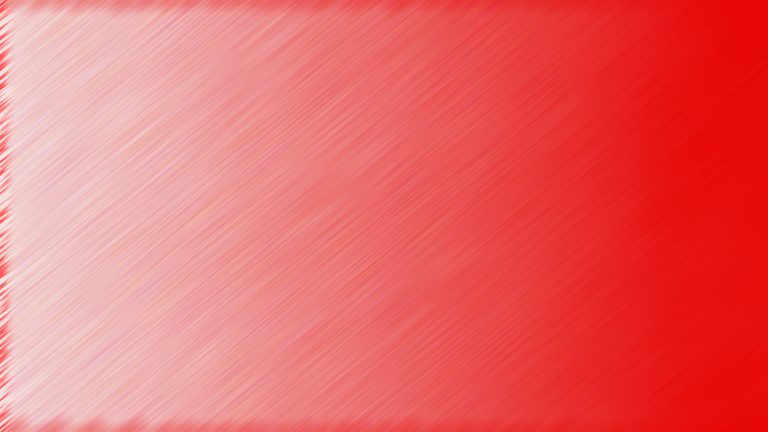
Reproduce this background procedurally as a WebGL 2 fragment shader.

```glsl
#version 300 es
precision highp float;

uniform vec2 u_resolution;
out vec4 outColor;

// Palette
const vec3 RED = vec3(0.90, 0.025, 0.025);
const vec3 PALE = vec3(0.945, 0.865, 0.865);
const vec3 WHITE = vec3(0.97, 0.91, 0.90);
const vec3 TINT = vec3(0.01, 0.035, -0.04);

// Brush strokes, in units of the canvas height
const float STROKE_ANGLE = 0.68;
const float COARSE_FREQ = 110.0;
const float FINE_FREQ = 205.0;
const float COARSE_GAIN = 0.04;
const float FINE_GAIN = 0.11;
const float CLOUD_GAIN = 0.035;

// Frayed borders
const float SIDE_WIDTH = 0.043;
const float SIDE_STRENGTH = 0.7;
const float TOOTH_FREQ = 115.0;
const float BAND_WIDTH = 0.042;
const float BAND_STRENGTH = 0.28;

vec2 hashGradient(vec2 cell) {
    vec3 h = fract(cell.xyx * vec3(0.1031, 0.1030, 0.0973));
    h += dot(h, h.yzx + 33.33);
    float angle = 6.28318 * fract((h.x + h.y) * h.z);
    return vec2(cos(angle), sin(angle));
}

float gradientNoise(vec2 p) {
    vec2 i = floor(p);
    vec2 f = p - i;
    vec2 u = f * f * f * (f * (f * 6.0 - 15.0) + 10.0);
    float a = dot(hashGradient(i), f);
    float b = dot(hashGradient(i + vec2(1, 0)), f - vec2(1, 0));
    float c = dot(hashGradient(i + vec2(0, 1)), f - vec2(0, 1));
    float d = dot(hashGradient(i + vec2(1, 1)), f - vec2(1, 1));
    return mix(mix(a, b, u.x), mix(c, d, u.x), u.y);
}

// Noise stretched along the stroke, faded out where it would alias
float strokeNoise(vec2 q, float stretch, float freq) {
    float fade = 1.0 - smoothstep(0.75, 1.5, freq / u_resolution.y);
    return fade * gradientNoise(q * vec2(freq / stretch, freq) + freq);
}

// Horizontal fade with a soft shoulder and a soft toe
float paleness(float x) {
    float v = 1.01 - 1.115 * x;
    v -= 0.35 * max(v - 0.8, 0.0);
    return 0.5 * (v + sqrt(v * v + 0.008));
}

void main() {
    vec2 p = gl_FragCoord.xy / u_resolution.y;
    float x = gl_FragCoord.x / u_resolution.x;

    // Coordinates along and across the strokes
    float c = cos(STROKE_ANGLE), s = sin(STROKE_ANGLE);
    vec2 q = vec2(c * p.x + s * p.y, c * p.y - s * p.x);
    float coarse = strokeNoise(q, 34.0, COARSE_FREQ);
    float fine = strokeNoise(q, 40.0, FINE_FREQ);
    float hue = strokeNoise(q + 7.0, 36.0, FINE_FREQ * 0.85);
    float cloud = gradientNoise(q * vec2(2.2, 4.0) + 3.0)
                + 0.5 * gradientNoise(q * vec2(5.0, 11.0) + 9.0);

    // Pale left side running into red, streaked by the strokes
    float pale = paleness(x);
    float visible = mix(0.25, 1.0, smoothstep(0.0, 0.6, pale));
    pale += CLOUD_GAIN * cloud * smoothstep(0.0, 0.3, x);
    pale += visible * (COARSE_GAIN * coarse + FINE_GAIN * fine);

    // Soft reddened bands along the top and bottom
    float ripple = gradientNoise(vec2(p.x * 22.0 - p.y * 16.0, p.y * 4.0));
    float border = min(p.y, 1.0 - p.y);
    float band = 1.0 - smoothstep(0.0, BAND_WIDTH * (1.0 + 0.7 * ripple), border);
    pale *= 1.0 - BAND_STRENGTH * band * (1.0 + 0.8 * ripple);

    vec3 color = mix(RED, PALE, clamp(pale, 0.0, 1.0));
    color += TINT * hue * visible;

    // Red and white teeth on the left edge
    float tooth = strokeNoise(q, 11.0, TOOTH_FREQ);
    float reach = SIDE_WIDTH * (1.0 + 1.2 * tooth);
    float side = 1.0 - smoothstep(0.1 * reach, reach, p.x);
    float bright = smoothstep(-0.35, 0.25, tooth + 0.4 * fine);
    color = mix(color, mix(RED + 0.12, WHITE, bright), SIDE_STRENGTH * side);

    outColor = vec4(clamp(color, 0.0, 1.0), 1.0);
}
```
